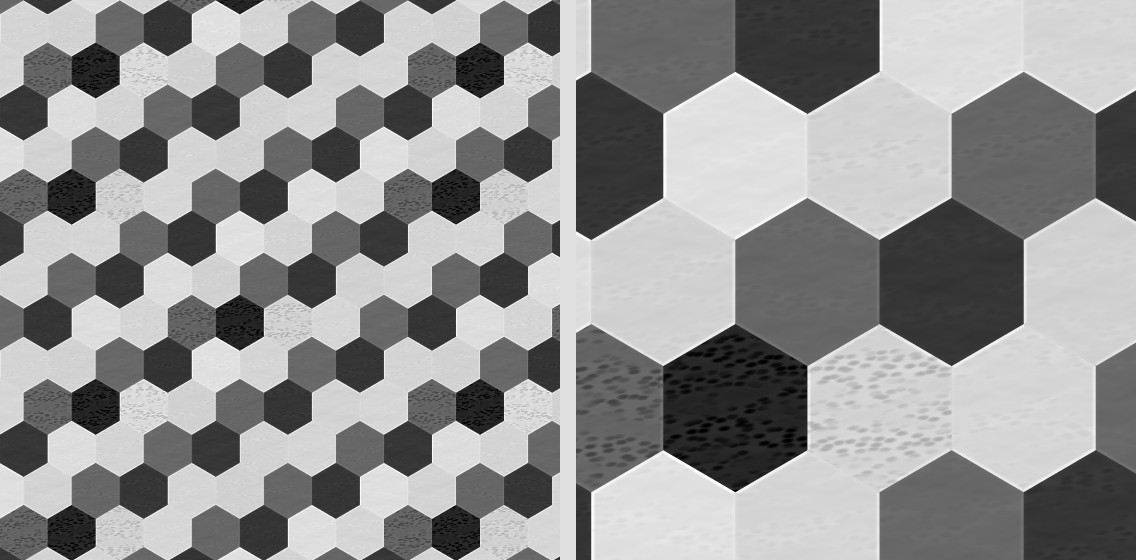
Left: the whole. Right: its middle third, enlarged.
Reproduce this pattern procedurally as a WebGL 1 fragment shader.

```glsl
precision highp float;

// Hexagonal wood tiles in staggered rows: each row cycles dark, light, light, mid,
// and the wear repeats every 8 tiles and 8 rows. Tiles come from the nearest
// lattice centre; grain is layered sines, flecks are stretched cellular noise.

uniform vec2 u_resolution;

const float TILE_WIDTH = 0.0858;           // canvas units
const float ROW_STEP = 0.07507;            // canvas units
const vec2 ORIGIN = vec2(0.2995, 0.9492);  // centre of one dark tile
const float ROW_RATIO = 0.8660254;         // row step in tile widths
const float CYCLE = 8.0;                   // tiles and rows per wear repeat

const float DARK = 0.212;
const float MID = 0.405;
const float LIGHT = 0.832;
const float PALE = 0.877;
const float TONE_JITTER = 0.022;
const float WORN_DARKENING = 0.055;

const float GRAIN_DEPTH = 0.012;
const float FLECK_DEPTH = 0.035;
const float WORN_FLECK_DEPTH = 0.13;
const float GRAIN_SLOPE = 0.13;
const float RIM_WIDTH = 0.028;             // tile widths
const float RIM_GAIN = 0.15;
const float JOINT_GAIN = 0.012;

float hash(vec2 p) {
  return fract(sin(dot(p, vec2(12.99, 78.23))) * 4375.85);
}

// Distance to the closest jittered point of a unit grid.
float cellular(vec2 p) {
  vec2 base = floor(p);
  float nearest = 2.0;
  for (int j = -1; j <= 1; j++) {
    for (int i = -1; i <= 1; i++) {
      vec2 cell = base + vec2(float(i), float(j));
      vec2 point = cell + vec2(hash(cell), hash(cell + 37.7));
      nearest = min(nearest, distance(p, point));
    }
  }
  return nearest;
}

float grain(vec2 p, float seed) {
  float sum = 0.0;
  float frequency = 13.0;
  float amplitude = 0.6;
  float phase = seed * 40.0;
  for (int i = 0; i < 4; i++) {
    float bend = 1.6 * sin(p.x * frequency * 0.27 + phase * 1.7);
    sum += amplitude * sin(p.y * frequency + bend + phase);
    frequency *= 1.8;
    amplitude *= 0.8;
    phase += 2.3;
  }
  return sum;
}

// Tiles are named by (x of centre in tile widths, row).
vec2 wrapTile(vec2 tile) {
  return mod(tile, CYCLE);
}

// Place along the row, counted from a dark tile.
float chainPlace(vec2 tile) {
  vec2 t = wrapTile(tile);
  return mod(t.x + 1.5 * t.y, CYCLE);
}

// Every third row has a heavily worn run of three tiles.
float wornTile(vec2 tile) {
  float row = wrapTile(tile).y;
  float shift = row < 2.0 ? 4.0 : 0.0;
  float inRow = step(abs(mod(row, 3.0) - 1.0), 0.5);
  return inRow * step(abs(mod(chainPlace(tile) + shift, CYCLE) - 4.0), 1.5);
}

float tileTone(vec2 tile) {
  float place = chainPlace(tile);
  float kind = mod(place, 4.0);
  float jitter = TONE_JITTER * (hash(wrapTile(tile)) - 0.5);
  if (kind < 0.25) return DARK + 0.5 * jitter - WORN_DARKENING * wornTile(tile);
  if (kind > 2.75) return MID + 0.5 * jitter;
  return (place < 1.5 ? PALE : LIGHT) + jitter;
}

float woodRelief(vec2 local, vec2 tile) {
  float seed = hash(wrapTile(tile) + 5.3);
  vec2 p = local + vec2(0.0, GRAIN_SLOPE * local.x);
  float streaks = grain(p, seed);
  float flecks = 1.0 - smoothstep(0.15, 0.55, cellular(p * vec2(9.0, 22.0) + seed * 90.0));
  float worn = wornTile(tile);
  float patches = smoothstep(-0.4 - 0.8 * worn, 1.2, streaks);
  float depth = FLECK_DEPTH * (0.4 + seed) + WORN_FLECK_DEPTH * worn;
  return GRAIN_DEPTH * streaks - depth * patches * flecks;
}

void main() {
  vec2 uv = gl_FragCoord.xy / u_resolution.y;
  vec2 p = vec2(uv.x - ORIGIN.x, ORIGIN.y - uv.y) / vec2(TILE_WIDTH, ROW_STEP / ROW_RATIO);

  // Nearest and second nearest tile centres.
  vec2 tile = vec2(0.0), other = vec2(0.0);
  float d1 = 1e3, d2 = 1e3;
  for (int j = 0; j < 2; j++) {
    float row = floor(p.y / ROW_RATIO) + float(j);
    float stagger = 0.5 * mod(row, 2.0);
    for (int i = 0; i < 2; i++) {
      vec2 candidate = vec2(floor(p.x - stagger) + stagger + float(i), row);
      vec2 offset = p - candidate * vec2(1.0, ROW_RATIO);
      float d = dot(offset, offset);
      if (d < d1) { d2 = d1; other = tile; d1 = d; tile = candidate; }
      else if (d < d2) { d2 = d; other = candidate; }
    }
  }
  float edge = 0.5 * (d2 - d1);
  float pixel = 1.0 / (u_resolution.y * TILE_WIDTH);

  // Wood, with a bright rim against darker neighbours.
  float tone = tileTone(tile);
  float otherTone = tileTone(other);
  float rim = 1.0 - smoothstep(0.3 * RIM_WIDTH, RIM_WIDTH + 0.5 * pixel, edge);
  float shade = tone + woodRelief(p - tile * vec2(1.0, ROW_RATIO), tile);
  shade += rim * (RIM_GAIN * max(tone - otherTone, 0.0) + JOINT_GAIN);
  shade = mix(otherTone, shade, clamp(0.5 + edge / pixel, 0.0, 1.0));
  gl_FragColor = vec4(vec3(clamp(shade, 0.0, 1.0)), 1.0);
}
```
